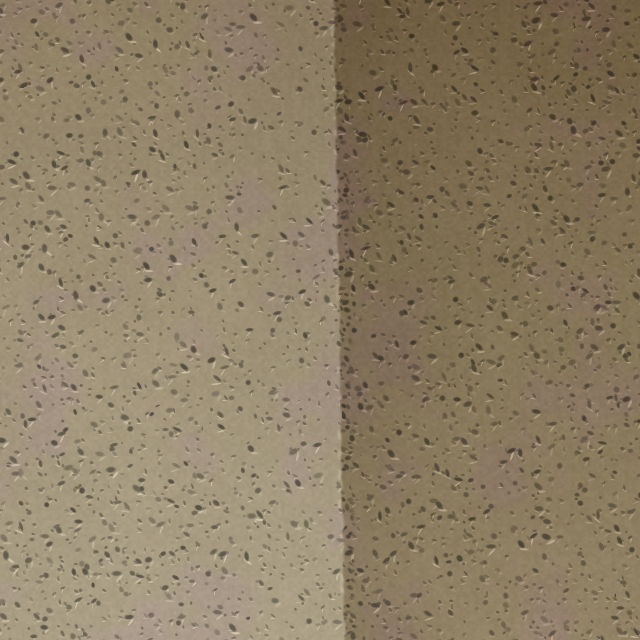
A Shadertoy shader for this texture:

```glsl
const vec3 LIT_TOP = vec3(0.555, 0.495, 0.385);
const vec3 LIT_MID = vec3(0.620, 0.570, 0.465);
const vec3 LIT_LOW = vec3(0.665, 0.620, 0.520);
const vec3 SHADE_TOP = vec3(0.435, 0.365, 0.255);
const vec3 SHADE_MID = vec3(0.505, 0.445, 0.330);
const vec3 SHADE_LOW = vec3(0.565, 0.505, 0.395);
const vec3 MAUVE_TINT = vec3(0.004, -0.012, 0.024);
const float EDGE_LOW = 0.539;        // corner position at the bottom
const float EDGE_LEAN = -0.017;      // its shift towards the top
const float EDGE_JITTER = 0.004;
const float PIT_CELLS = 46.0;
const float FLECK_CELLS = 72.0;
const float PIT_DEPTH = 0.47;
const float RIM_LIGHT = 0.15;
const float GRAIN = 0.055;
const float MOTTLE = 0.035;

float hash(vec2 p) {
    return fract(sin(dot(p, vec2(127.1, 311.7))) * 43758.5453);
}

vec2 hash2(vec2 p) {
    return vec2(hash(p), hash(p + 57.3));
}

float noise(vec2 p) {
    vec2 i = floor(p), f = fract(p);
    f = f * f * (3.0 - 2.0 * f);
    return mix(mix(hash(i), hash(i + vec2(1, 0)), f.x),
               mix(hash(i + vec2(0, 1)), hash(i + vec2(1, 1)), f.x), f.y);
}

float fbm(vec2 p) {
    float sum = 0.0, gain = 0.5;
    for (int i = 0; i < 4; i++) {
        sum += gain * noise(p);
        p = p * 2.03 + 11.7;
        gain *= 0.5;
    }
    return sum / 0.9375;
}

// Soft ellipse with half-axes given by size, turned by angle
float blob(vec2 d, vec2 size, float angle) {
    float c = cos(angle), s = sin(angle);
    vec2 q = vec2(c * d.x + s * d.y, c * d.y - s * d.x) / size;
    return 1.0 - smoothstep(0.55, 1.35, length(q));
}

// Scattered pits: x = dark hollow, y = bright rim on its lower side
vec2 speckles(vec2 uv, float cells, float amount, float radius, float seed) {
    vec2 p = uv * cells, home = floor(p), result = vec2(0.0);
    for (int y = -1; y <= 1; y++) {
        for (int x = -1; x <= 1; x++) {
            vec2 cell = home + vec2(x, y), key = cell + seed;
            if (hash(key + 3.1) > amount) continue;
            vec2 d = p - cell - hash2(key);
            vec2 shape = hash2(key + 19.7);
            vec2 size = radius * cells * vec2(0.7 + 0.7 * shape.x, 0.45 + 0.35 * shape.y);
            float angle = -0.4 + 2.2 * (hash(key + 7.9) - 0.5);
            float strength = 0.4 + 0.6 * hash(key + 31.3);
            vec2 rimOffset = size.x * vec2(1.4 * (shape.y - 0.3), -1.1);
            float dark = blob(d, size, angle);
            float rim = blob(d - rimOffset, size * vec2(0.95, 0.5), angle + 0.8);
            result = max(result, strength * vec2(dark, rim * shape.x * 1.3));
        }
    }
    return result;
}

vec3 verticalRamp(vec3 low, vec3 mid, vec3 top, float y) {
    return y < 0.5 ? mix(low, mid, y * 2.0) : mix(mid, top, y * 2.0 - 1.0);
}

void mainImage(out vec4 fragColor, in vec2 fragCoord) {
    vec2 uv = fragCoord / iResolution.xy;
    float pixel = 1.0 / iResolution.y;

    // Ragged corner between the lit and the shaded wall
    float ragged = noise(vec2(uv.y * 95.0, 4.0)) - 0.5;
    float side = uv.x - EDGE_LOW - EDGE_LEAN * uv.y - EDGE_JITTER * ragged;
    float shade = smoothstep(-0.0015 - pixel, 0.0015 + pixel, side);

    // Wall tones
    vec3 lit = verticalRamp(LIT_LOW, LIT_MID, LIT_TOP, uv.y);
    lit *= 1.01 - 0.04 * smoothstep(0.25, 0.55, uv.x) * uv.y;
    vec3 dim = verticalRamp(SHADE_LOW, SHADE_MID, SHADE_TOP, uv.y);
    dim *= 0.97 + 0.06 * smoothstep(0.0, 0.25, side);
    vec3 color = mix(lit, dim, shade);

    // Cloudy stains and fine grain
    color += MOTTLE * (fbm(uv * 9.0) - 0.5);
    color += MAUVE_TINT * smoothstep(0.5, 0.75, fbm(uv * 13.0 + 40.0));
    color += GRAIN * (0.6 * noise(uv * 190.0) + 0.4 * noise(uv * 360.0) - 0.5);

    // Pits and smaller flecks, sparser on the lit side of the corner
    float sparse = 1.0 - 0.45 * smoothstep(-0.28, -0.05, side) * (1.0 - shade);
    float cluster = 0.7 + 0.6 * fbm(uv * 7.0 + 20.0);
    vec2 marks = speckles(uv, PIT_CELLS, 0.5 * sparse * cluster, 0.0056, 0.0);
    vec2 flecks = speckles(uv, FLECK_CELLS, 0.42 * cluster, 0.0034, 90.0);
    marks = max(marks, flecks * vec2(0.65, 0.9));

    // Denser pits just inside the shade, pale chips along the corner
    float seamShade = smoothstep(-0.002, 0.003, side) * (1.0 - smoothstep(0.010, 0.022, side));
    marks.x = max(marks.x, seamShade * speckles(uv, 80.0, 0.75, 0.0048, 170.0).x);
    float chips = smoothstep(0.45, 0.8, noise(vec2(uv.y * 130.0, 9.0)));
    float seamLight = chips * (1.0 - smoothstep(0.001, 0.004, abs(side + 0.003)));

    color *= 1.0 - PIT_DEPTH * marks.x;
    color += RIM_LIGHT * marks.y * (1.0 - marks.x) + 0.07 * seamLight;
    fragColor = vec4(clamp(color, 0.0, 1.0), 1.0);
}
```
